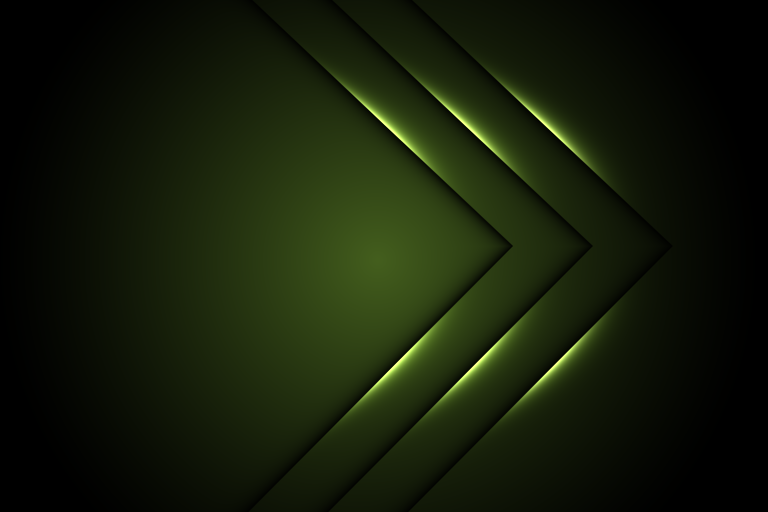
Reproduce this background procedurally as a Shadertoy shader.

```glsl
// Three dark green chevrons with glowing rims over a radial green backdrop.
#define CENTER vec2(0.738, 0.492)
#define GREEN vec3(0.265, 0.37, 0.115)
#define HALO_COLOR vec3(0.42, 0.60, 0.16)
#define CORE_COLOR vec3(0.75, 0.72, 0.52)
#define FIRST_TIP vec2(1.002, 0.5195)
#define TIP_STEP 0.156
#define SLOPE_UP 1.06
#define SLOPE_DOWN 0.995
#define SHADOW_WIDTH 0.016
#define GLOW_HEIGHT 0.232

// Signed distance to a right-pointing chevron, positive outside.
float chevron(vec2 q) {
    float slope = q.y > 0.0 ? SLOPE_UP : SLOPE_DOWN;
    return (q.x + slope * abs(q.y)) / sqrt(1.0 + slope * slope);
}

// Radial gradient fading to black.
vec3 backdrop(vec2 p) {
    float fade = max(1.0 - length(p - CENTER) / 0.75, 0.0);
    return GREEN * pow(fade, 1.3);
}

// Light on the outer rim, strongest midway along each arm.
vec3 rimGlow(float dist, float along) {
    float d = max(dist, 0.0);
    float halo = exp(-d / 0.016 - pow(along / 0.085, 2.0));
    float core = exp(-d / 0.0055 - pow(along / 0.055, 2.0));
    return HALO_COLOR * halo + CORE_COLOR * core;
}

void mainImage(out vec4 fragColor, in vec2 fragCoord) {
    vec2 p = fragCoord / iResolution.xy * vec2(1.5, 1.0);
    float aa = 0.8 / iResolution.y;
    vec3 color = backdrop(p);
    vec3 glow = vec3(0.0);

    // Each chevron darkens its inner side and lights its outer side.
    for (int i = 0; i < 3; i++) {
        vec2 q = p - FIRST_TIP - vec2(float(i) * TIP_STEP, 0.0);
        float dist = chevron(q);
        float outside = smoothstep(-aa, aa, dist);
        float shadow = exp(min(dist, 0.0) / SHADOW_WIDTH);
        color *= 1.0 - 0.95 * shadow * (1.0 - outside);
        glow *= 1.0 - 0.95 * shadow * (1.0 - outside);
        glow += rimGlow(dist, abs(q.y) - GLOW_HEIGHT) * outside;
    }

    fragColor = vec4(min(color + glow, 1.0), 1.0);
}
```
